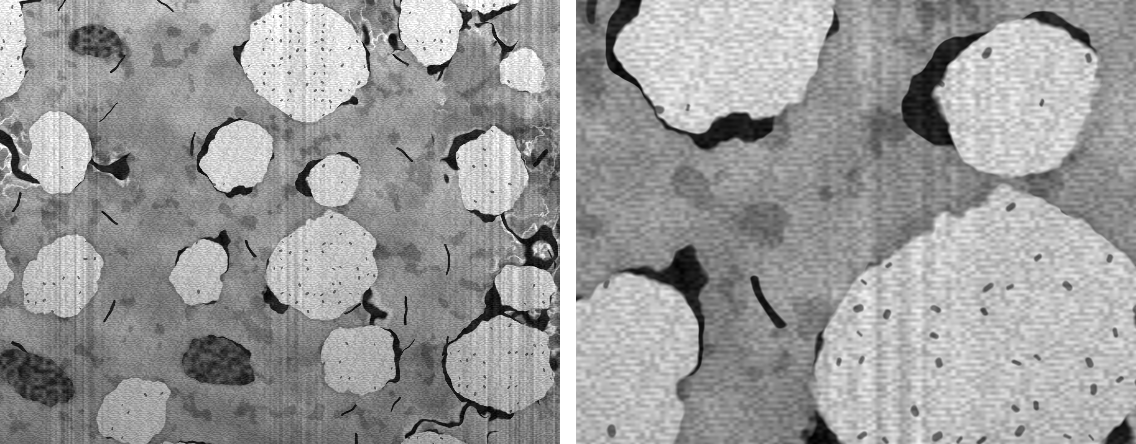
Left, the full canvas; right, a detail of the centre.
Give the GLSL for this texture, as a Shadertoy shader.

```glsl
// Electron micrograph of a cracked mortar: pale porous grains in a grey matrix.
// Grains are jittered ellipses with noisy rims; cracks follow the level line of
// a warped noise, edged by bright crust, under vertical scan streaks and noise.

#define GRAIN_CELL 0.25
#define GRAIN_SHARE 0.76
#define GRAIN_TONE 0.84
#define MATRIX_TONE 0.63
#define INCLUSION_TONE 0.30
#define CRACK_TONE 0.06
#define CRACK_WIDTH 0.048
#define CRUST_GAIN 0.36
#define STREAK_GAIN 0.20
#define NOISE_GAIN 0.24
#define EDGE 0.0018

float hash(vec2 p) {
    return fract(sin(dot(p, vec2(127.1, 311.7))) * 43758.5453);
}

vec2 hash2(vec2 p) {
    return vec2(hash(p + 3.7), hash(p + 41.3));
}

float noise(vec2 p) {
    vec2 i = floor(p), f = fract(p);
    f = f * f * (3.0 - 2.0 * f);
    float low = mix(hash(i), hash(i + vec2(1, 0)), f.x);
    float high = mix(hash(i + vec2(0, 1)), hash(i + vec2(1, 1)), f.x);
    return mix(low, high, f.y);
}

float fbm(vec2 p) {
    float sum = 0.0, amp = 0.533;
    for (int i = 0; i < 4; i++) {
        sum += amp * noise(p);
        p = mat2(1.6, 1.2, -1.2, 1.6) * p + 17.3;
        amp *= 0.5;
    }
    return sum;
}

vec2 rotate(vec2 p, float a) {
    return vec2(cos(a) * p.x - sin(a) * p.y, sin(a) * p.x + cos(a) * p.y);
}

// Distance to the nearest grain (x), its random id (y), 1 if a dark inclusion (z)
vec3 grains(vec2 p) {
    vec3 nearest = vec3(1.0, 0.0, 0.0);
    float second = 1.0;
    vec2 home = floor(p / GRAIN_CELL);
    for (int j = -1; j <= 1; j++)
    for (int i = -1; i <= 1; i++) {
        vec2 cell = home + vec2(i, j);
        float kind = hash(cell + 5.1), id = hash(cell + 23.9);
        float dark = step(0.89, kind);
        if (kind > GRAIN_SHARE && dark < 0.5) continue;
        vec2 centre = cell + 0.5 + 0.55 * (hash2(cell) - 0.5);
        centre.x += 0.5 * mod(cell.y, 2.0) - 0.25;
        float radius = mix(mix(0.22, 0.56, id), 0.24, dark);
        float stretch = mix(1.0 + 0.14 * hash(cell + 9.4), 1.35, dark);
        vec2 q = rotate(p / GRAIN_CELL - centre, 6.28 * hash(cell + 61.7));
        float d = GRAIN_CELL * (length(q * vec2(stretch, 1.0 / stretch)) - radius);
        if (d < nearest.x) {
            second = nearest.x;
            nearest = vec3(d, id, dark);
        } else second = min(second, d);
    }
    // Keep a thin seam between touching grains
    nearest.x = max(nearest.x, 0.5 * (nearest.x - second) + 0.003);
    return nearest;
}

// Scattered short strokes, one at most per cell
float strokes(vec2 p, float size, float share, float reach, float width) {
    vec2 cell = floor(p / size);
    vec2 q = (fract(p / size) - 0.5 - 0.4 * (hash2(cell) - 0.5)) * size;
    q = rotate(q, 2.4 * (hash(cell + 7.7) - 0.5));
    q.y -= clamp(q.y, -reach, reach);
    float r = width * (0.5 + hash(cell + 2.2));
    float mask = 1.0 - smoothstep(r - EDGE * 0.6, r + EDGE * 0.6, length(q));
    return mask * step(hash(cell + 15.0), share);
}

void mainImage(out vec4 fragColor, in vec2 fragCoord) {
    vec2 p = fragCoord / iResolution.y;
    vec2 s = p + vec2(3.0, 7.0);
    vec2 warped = s + 0.06 * (vec2(fbm(s * 9.0), fbm(s * 9.0 + 17.0)) - 0.5);
    float fine = fbm(s * 24.0);

    // Matrix: flat grey with darker patches and smudges
    float decay = smoothstep(0.45, 0.60, fbm(s * 2.6 + 40.0));
    float tone = MATRIX_TONE + 0.25 * (fbm(s * 14.0 + 8.0) - 0.5);
    tone -= 0.13 * smoothstep(0.51, 0.56, fbm(warped * 6.0 + 70.0)) * (0.35 + 0.65 * decay);
    tone -= 0.14 * smoothstep(0.60, 0.70, fbm(s * 28.0 + 12.0));

    // Crust: bright scaly ridges beside the cracks of decayed zones
    float ridge = abs(fbm(warped * vec2(5.0, 3.6)) - 0.5);
    float width = CRACK_WIDTH * decay * (0.3 + noise(s * 15.0)) - 0.012;
    float gap = ridge - width;
    float scales = 1.0 - smoothstep(0.0, 0.09, abs(fbm(warped * 30.0 + 5.0) - 0.5));
    float crust = decay * (1.0 - smoothstep(0.03, 0.12, gap)) * smoothstep(0.42, 0.56, fbm(s * 6.0 + 90.0));
    tone += CRUST_GAIN * crust * (scales - 0.35);
    tone += 0.16 * decay * smoothstep(0.0, 0.01, gap) * (1.0 - smoothstep(0.01, 0.03, gap));

    // Cracks: branching gaps, short nicks and voids along the grain rims
    vec3 grain = grains(s);
    float d = grain.x + 0.06 * (fbm(s * 7.0 + 3.0) - 0.5) + 0.034 * (fine - 0.5);
    float crack = 1.0 - smoothstep(-0.004, 0.004, gap);
    crack = max(crack, strokes(warped, 0.11, 0.28, 0.022, 0.0022));
    float rim = 0.11 * (fbm(s * 10.0 + 55.0) - 0.54);
    crack = max(crack, smoothstep(-EDGE, EDGE, rim - d));
    tone -= 0.10 * (1.0 - smoothstep(0.0, 0.012, d));
    tone = mix(tone, CRACK_TONE + 0.12 * noise(s * 60.0), crack);

    // Grains: pale with dark pores, or dark inclusions with a speckled body
    float pores = strokes(s + 0.01 * fine, 0.019, mix(0.10, 0.50, grain.y * grain.y), 0.0016, 0.0019);
    float pale = GRAIN_TONE + 0.08 * (fbm(s * 18.0) - 0.5) - 0.45 * pores;
    float speckled = INCLUSION_TONE + 0.35 * (noise(s * 110.0) - 0.5);
    float body = mix(pale, speckled, grain.z);
    tone = mix(tone, body, 1.0 - smoothstep(-EDGE, EDGE, d));

    // Exposure falls towards the bottom; scan streaks and sensor noise on top
    tone *= mix(0.74, 1.12, p.y);
    float bands = smoothstep(0.40, 0.75, noise(vec2(s.x * 6.0, 2.0)));
    float streak = noise(vec2(s.x * 230.0, s.y * 3.0)) - 0.5;
    tone += STREAK_GAIN * (0.2 + bands) * streak * (0.3 + tone);
    tone += NOISE_GAIN * (noise(s * vec2(270.0, 420.0)) - 0.5) * (0.4 + 0.8 * tone);
    fragColor = vec4(vec3(clamp(tone, 0.0, 1.0)), 1.0);
}
```
